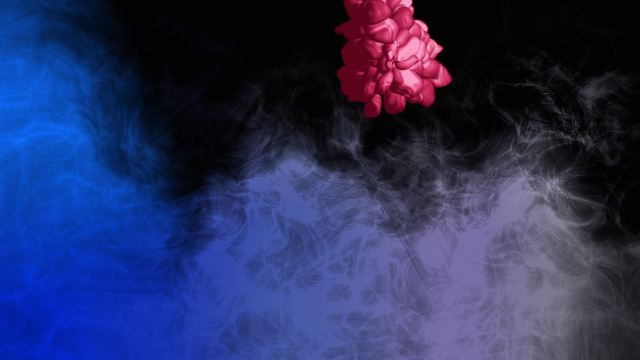
Give the GLSL for this background, as a Shadertoy shader.

```glsl
// Blue and lavender smoke drifting over black, with a plume of pink ink above.
// Smoke: soft height profiles broken up by two scales of warped, ridged noise.
// Ink: hashed oval lobes, painted back to front and lit from the right.

#define INK_LOBES 130
#define INK_TOP vec2(1.045, 1.00)
#define INK_END vec2(1.092, 0.785)
#define SMOKE_SCALE 4.6
#define WISP_SCALE 9.5
#define SMOKE_SOFTNESS 0.27
#define EDGE_TURBULENCE 0.42
#define FILAMENT_GAIN 0.75
#define WISP_GAIN 0.75

const vec3 BACKDROP = vec3(0.006, 0.006, 0.012);
const vec3 DEEP_BLUE = vec3(0.01, 0.14, 0.74);
const vec3 SKY_BLUE = vec3(0.05, 0.37, 0.88);
const vec3 INDIGO = vec3(0.10, 0.21, 0.70);
const vec3 SLATE = vec3(0.28, 0.35, 0.66);
const vec3 LAVENDER = vec3(0.46, 0.43, 0.66);
const vec3 ASH = vec3(0.50, 0.48, 0.54);
const vec3 INK_SHADOW = vec3(0.36, 0.01, 0.10);
const vec3 INK_BODY = vec3(0.82, 0.18, 0.38);
const vec3 INK_LIGHT = vec3(0.98, 0.62, 0.78);

float hash(vec2 p) {
    vec3 q = fract(p.xyx * 0.1031);
    q += dot(q, q.yzx + 33.33);
    return fract((q.x + q.y) * q.z);
}

float noise(vec2 p) {
    vec2 i = floor(p), f = fract(p);
    f = f * f * f * (f * (f * 6.0 - 15.0) + 10.0);
    return mix(mix(hash(i), hash(i + vec2(1, 0)), f.x),
               mix(hash(i + vec2(0, 1)), hash(i + vec2(1, 1)), f.x), f.y);
}

const mat2 TURN = mat2(0.8, 0.6, -0.6, 0.8);

// x: billowing noise, y: thin curled filaments, both about 0 to 1
vec2 turbulence(vec2 p) {
    vec2 sum = vec2(0.0);
    float weight = 0.34;
    for (int i = 0; i < 6; i++) {
        p += 0.85 * (vec2(noise(p + 3.1), noise(p.yx + 17.3)) - 0.5);
        float n = noise(p + 41.0);
        float ridge = 1.0 - abs(2.0 * n - 1.0);
        sum += weight * vec2(n, pow(ridge, 4.0));
        weight *= 0.72;
        p = TURN * p * 1.85;
    }
    return sum;
}

// Upper boundary of the lavender bank
float bankHeight(float x) {
    return 0.35 + 0.31 * smoothstep(0.45, 0.75, x)
                - 0.11 * smoothstep(0.80, 1.15, x)
                + 0.12 * smoothstep(1.20, 1.45, x)
                - 0.34 * smoothstep(1.50, 1.78, x);
}

vec3 smoke(vec2 p) {
    vec2 coarse = turbulence(p * SMOKE_SCALE + 20.0);
    vec2 fine = turbulence(p * WISP_SCALE + 70.0);
    float billow = (0.7 * coarse.x + 0.3 * fine.x - 0.5) * EDGE_TURBULENCE;
    float grain = 0.5 * (coarse.x - 0.5) + FILAMENT_GAIN * (coarse.y - 0.26)
                + WISP_GAIN * (fine.y - 0.26);

    // Blue cloud along the left side
    float side = 0.23 + 0.5 * (1.0 - p.y) - p.x;
    float blue = smoothstep(-0.10, SMOKE_SOFTNESS, side + 0.8 * billow);
    vec3 blueTint = mix(DEEP_BLUE, SKY_BLUE, smoothstep(0.08, 0.62, p.y));
    blueTint *= 1.0 - 0.35 * smoothstep(0.72, 1.0, p.y);
    vec3 col = mix(BACKDROP, blueTint, blue * (0.92 + 0.4 * grain));

    // Lavender bank across the bottom, greyer toward its crest and right
    float depth = bankHeight(p.x) - p.y;
    float bank = smoothstep(-0.10, SMOKE_SOFTNESS, depth + billow);
    vec3 tint = mix(INDIGO, SLATE, smoothstep(0.40, 0.85, p.x));
    tint = mix(tint, LAVENDER, smoothstep(0.80, 1.25, p.x));
    tint = mix(tint, ASH, smoothstep(1.25, 1.65, p.x));
    tint = mix(tint, ASH, 0.5 * smoothstep(0.30, 0.0, depth) * smoothstep(0.5, 0.8, p.x));
    float fade = smoothstep(0.10, 0.55, p.x) * mix(1.0, 0.32, smoothstep(1.45, 1.77, p.x));
    float contrast = mix(1.3, 0.65, smoothstep(0.05, 0.4, depth));
    col = mix(col, tint, clamp(bank * fade * (0.88 + contrast * grain), 0.0, 1.0));

    // Loose threads above the crest, at the upper right and beside the blue
    float crest = exp(-pow((depth + 0.03) / 0.12, 2.0)) * smoothstep(0.5, 0.8, p.x);
    vec2 away = (p - vec2(1.58, 0.66)) / vec2(0.21, 0.19);
    float threads = 0.3 * crest + 0.65 * exp(-dot(away, away));
    float strand = smoothstep(0.20, 0.75, 0.5 * coarse.y + 0.6 * fine.y);
    col += ASH * threads * strand;
    vec2 haze = (p - vec2(0.50, 0.68)) / vec2(0.22, 0.25);
    return col + SLATE * 0.14 * exp(-dot(haze, haze)) * strand;
}

vec3 paintInk(vec3 col, vec2 p) {
    float pixel = 1.0 / iResolution.y;
    vec3 light = normalize(vec3(0.65, 0.35, 0.6));
    p += 0.026 * (vec2(noise(p * 26.0), noise(p * 26.0 + 9.0)) - 0.5);
    float fold = noise(p * 75.0 + 4.0 * noise(p * 32.0)) - 0.5;
    for (int i = 0; i < INK_LOBES; i++) {
        float id = float(i), front = id / float(INK_LOBES);
        float along = sqrt(hash(vec2(id, 2.0)));
        float angle = 6.2832 * hash(vec2(id, 5.0));
        vec2 axis = vec2(cos(angle), sin(angle));
        vec2 offset = axis * sqrt(1.0 - front);
        vec2 centre = mix(INK_TOP, INK_END, along) + offset * mix(0.080, 0.112, along);
        float radius = mix(0.011, 0.033, hash(vec2(id, 8.0)));
        vec2 d = (p - centre) / radius;
        d -= axis * dot(d, axis) * 0.35;
        float cover = smoothstep(pixel, -pixel, (length(d) - 1.0) * radius);
        vec3 normal = vec3(d, sqrt(max(0.0, 1.0 - dot(d, d))));
        vec3 plume = vec3(offset, sqrt(front));
        float lit = dot(normalize(normal + 0.6 * plume), light) + 0.35 * fold;
        lit *= mix(0.50, 1.0, normal.z) * mix(0.65, 1.1, hash(vec2(id, 11.0)));
        vec3 lobe = mix(INK_SHADOW, INK_BODY, smoothstep(0.10, 0.60, lit));
        lobe = mix(lobe, INK_LIGHT, smoothstep(0.45, 0.85, lit));
        col = mix(col, lobe, cover);
    }
    return col;
}

void mainImage(out vec4 fragColor, in vec2 fragCoord) {
    vec2 p = fragCoord / iResolution.y;
    fragColor = vec4(clamp(paintInk(smoke(p), p), 0.0, 1.0), 1.0);
}
```
